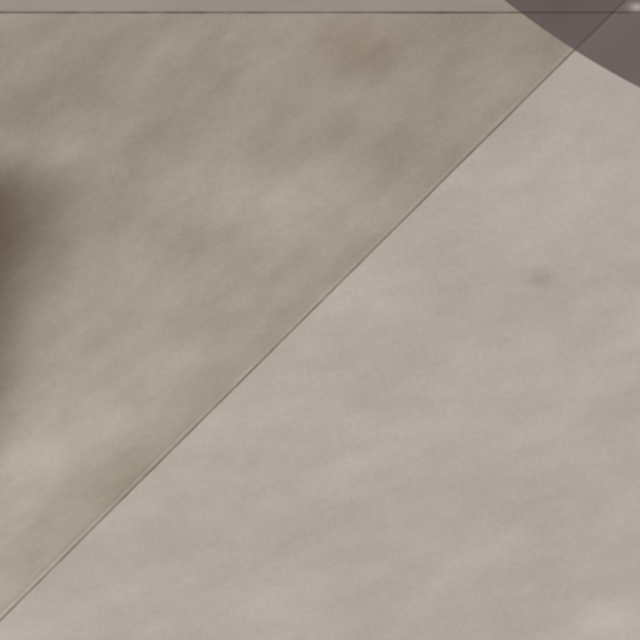
Give the GLSL for this texture, as a three.js fragment shader.

```glsl
varying vec2 vUv;

float hash(vec2 p) {
  vec3 q = fract(vec3(p.xyx) * 0.1031);
  q += dot(q, q.yzx + 33.33);
  return fract((q.x + q.y) * q.z);
}

float noise(vec2 p) {
  vec2 i = floor(p), f = fract(p);
  f = f * f * (3.0 - 2.0 * f);
  return mix(mix(hash(i), hash(i + vec2(1.0, 0.0)), f.x),
             mix(hash(i + vec2(0.0, 1.0)), hash(i + 1.0), f.x), f.y);
}

// Layered noise centred on zero
float fbm(vec2 p) {
  float sum = 0.0, amp = 0.5;
  for (int i = 0; i < 5; i++) {
    sum += amp * (noise(p) - 0.5);
    p = mat2(0.96, 0.28, -0.28, 0.96) * p * 2.03 + 17.0;
    amp *= 0.52;
  }
  return sum;
}

// Noise stretched along a direction
float streaks(vec2 p, float angle, vec2 scale) {
  float c = cos(angle), s = sin(angle);
  return fbm(vec2(c * p.x + s * p.y, c * p.y - s * p.x) * scale + 40.0);
}

float blob(vec2 p, vec2 center, vec2 radius) {
  vec2 q = (p - center) / radius;
  return exp(-dot(q, q));
}

float line(float d, float width) {
  return exp(-d * d / (width * width));
}

void main() {
  vec2 p = vUv;
  float seam = (p.y - 0.03 - 0.993 * p.x) * 0.71;
  float leftTile = smoothstep(-0.0015, 0.0015, seam);

  // Right slab: pale with shallow ripples
  vec3 pale = vec3(0.695, 0.656, 0.618);
  pale += 0.065 * streaks(p, 0.35, vec2(7.0, 15.0));
  pale += 0.035 * streaks(p, 0.25, vec2(22.0, 48.0));
  pale -= vec3(0.015, 0.012, 0.004) * smoothstep(0.65, 1.0, p.y);
  pale -= 0.06 * blob(p, vec2(0.845, 0.565), vec2(0.022, 0.012));
  pale += 0.04 * blob(p, vec2(0.97, 0.03), vec2(0.07, 0.04));

  // Left slab: warmer, darker at the top, with diagonal streaks
  vec3 warm = mix(vec3(0.675, 0.637, 0.585), vec3(0.605, 0.563, 0.515), smoothstep(0.2, 0.95, p.y));
  warm += 0.11 * streaks(p, 0.65, vec2(5.0, 11.0));
  warm += 0.055 * streaks(p, 0.6, vec2(18.0, 40.0));
  vec3 brown = vec3(0.055, 0.060, 0.064);
  warm -= brown * blob(p, vec2(0.56, 0.93), vec2(0.08, 0.05));
  warm -= brown * 0.6 * blob(p, vec2(0.31, 0.58), vec2(0.07, 0.09));
  warm -= brown * 0.7 * blob(p, vec2(0.19, 0.24), vec2(0.06, 0.04));
  warm -= brown * 0.6 * exp(-max(seam, 0.0) * 28.0);
  warm += 0.035 * blob(p, vec2(0.40, 0.69), vec2(0.18, 0.06));
  warm += 0.025 * blob(p, vec2(0.68, 0.83), vec2(0.10, 0.09));

  // Soft shadow entering from the left edge
  float reach = p.x - 0.30 * (p.y - 0.40) + 0.04 * streaks(p, 0.7, vec2(6.0, 12.0));
  float shadow = smoothstep(0.09, -0.12, reach) * smoothstep(0.785, 0.66, p.y);
  warm = mix(warm, vec3(0.365, 0.315, 0.28), shadow);

  vec3 color = mix(pale, warm, leftTile);
  color += 0.018 * (noise(p * 210.0) - 0.5);

  // Diagonal joint with a faint bevel
  float wear = 0.7 + 0.6 * noise(p * 45.0);
  color -= 0.13 * wear * line(seam, 0.0017);
  color += 0.025 * line(seam - 0.005, 0.0025) * wear;
  color -= 0.03 * line(seam - 0.009, 0.0018) * smoothstep(0.45, 0.1, p.x);

  // Horizontal joint and the strip above it
  float joint = p.y - 0.9805;
  color = mix(color, vec3(0.595, 0.555, 0.525) + 0.05 * streaks(p, 0.1, vec2(9.0, 30.0)),
              0.8 * smoothstep(-0.001, 0.002, joint));
  color -= 0.15 * wear * line(joint, 0.0021);

  // Curved dark corner
  float x = p.x - 0.898;
  float corner = smoothstep(-0.003, 0.003, p.y - 0.922 + 0.64 * x - 0.62 * x * x);
  vec3 dusk = vec3(0.425, 0.385, 0.375) + 0.04 * streaks(p, 0.5, vec2(8.0, 18.0));
  dusk -= 0.025 * leftTile + 0.06 * line(seam, 0.0018) + 0.07 * line(joint, 0.002);
  color = mix(color, dusk, corner);
  color = mix(color, vec3(0.72, 0.68, 0.67), 0.85 * blob(p, vec2(0.996, 0.989), vec2(0.013, 0.007)));

  gl_FragColor = vec4(color, 1.0);
}
```
